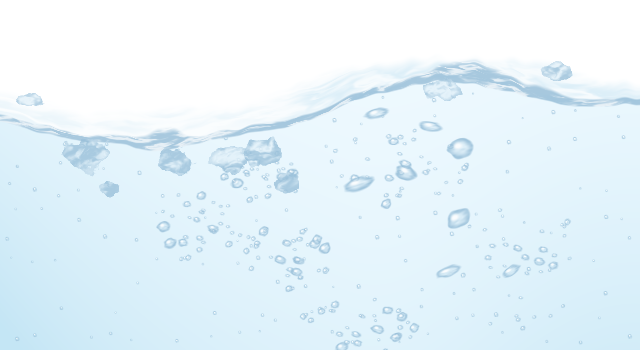
Give the GLSL for this texture, as a Shadertoy shader.

```glsl
// A pale cross-section of water: a glassy wave with rising air bubbles below it.
// Interpolated profiles shape the wave, warped noise gives refraction streaks,
// and loops scatter ellipses as large bubbles, swarms and tiny specks.

const float ASPECT = 512.0 / 280.0;
const vec3 WHITE = vec3(1.0);
const vec3 OPEN_WATER = vec3(0.94, 0.98, 1.0);
const vec3 BLUE_WATER = vec3(0.77, 0.90, 0.96);
const vec3 SHEET = vec3(0.84, 0.925, 0.968);
const vec3 DEEP = vec3(0.60, 0.75, 0.85);
const int SWARM_SIZE = 32;

// Evenly spaced heights of the waterline and of the rim behind it.
const float WATERLINE[17] = float[17](.65, .619, .6, .586, .571, .59, .614, .633,
  .667, .719, .748, .767, .757, .733, .707, .7, .705);
const float RIM[17] = float[17](.738, .71, .69, .681, .698, .7, .705, .743,
  .79, .817, .836, .838, .838, .84, .824, .786, .769);

// Centre and radii of splash lumps, large bubbles and swarms.
const vec4 LUMPS[9] = vec4[9](
  vec4(.25, .555, .062, .046), vec4(.5, .54, .05, .035), vec4(.655, .545, .065, .035),
  vec4(.76, .56, .06, .04), vec4(.82, .475, .035, .028), vec4(.083, .712, .04, .018),
  vec4(1.585, .795, .045, .026), vec4(1.26, .745, .05, .03), vec4(.314, .46, .03, .022));
const vec4 BUBBLES[8] = vec4[8](
  vec4(1.317, .576, .036, .028), vec4(1.16, .505, .03, .022), vec4(1.024, .474, .044, .02),
  vec4(1.31, .376, .036, .026), vec4(1.281, .224, .036, .014), vec4(1.46, .226, .028, .013),
  vec4(1.231, .638, .033, .014), vec4(1.076, .676, .033, .014));
const vec4 SWARMS[6] = vec4[6](
  vec4(.76, .5, .14, .08), vec4(.57, .36, .15, .11), vec4(.82, .26, .12, .1),
  vec4(1.03, .07, .17, .1), vec4(1.15, .53, .24, .12), vec4(1.48, .25, .17, .22));

float hash(vec2 p) {
  vec3 q = fract(p.xyx * 0.1031);
  q += dot(q, q.yzx + 33.33);
  return fract((q.x + q.y) * q.z);
}

float noise(vec2 p) {
  vec2 i = floor(p), f = fract(p);
  f = f * f * (3.0 - 2.0 * f);
  return mix(mix(hash(i), hash(i + vec2(1, 0)), f.x),
             mix(hash(i + vec2(0, 1)), hash(i + vec2(1, 1)), f.x), f.y);
}

float fbm(vec2 p) {
  float sum = 0.0, gain = 0.53;
  for (int i = 0; i < 4; i++) {
    sum += gain * noise(p);
    p = mat2(1.6, 1.2, -1.2, 1.6) * p + 7.3;
    gain *= 0.5;
  }
  return sum;
}

// Folded contours of warped noise, like light bent by moving water.
float refraction(vec2 p) {
  float warp = fbm(p + 19.0);
  return 0.5 + 0.5 * sin(15.0 * fbm(p + 1.5 * warp) + 4.0 * warp);
}

// Catmull-Rom interpolation across the width.
float profile(float k[17], float x) {
  float t = clamp(x / ASPECT, 0.0, 0.9999) * 16.0, f = fract(t);
  int i = int(t);
  float a = k[max(i - 1, 0)], b = k[i], c = k[i + 1], d = k[min(i + 2, 16)];
  return b + 0.5 * f * (c - a + f * (2.0 * a - 5.0 * b + 4.0 * c - d
    + f * (3.0 * (b - c) + d - a)));
}

float bump(float x, float centre, float width) {
  float d = (x - centre) / width;
  return exp(-d * d);
}

// Tilted ellipse with a dark rim, streaked interior and bright glint.
void drawBubble(inout vec3 col, vec2 p, vec2 centre, vec2 radius, float seed) {
  vec2 d = p - centre;
  if (dot(d, d) > 2.0 * dot(radius, radius)) return;
  float tilt = 1.1 * (seed - 0.35);
  vec2 e = mat2(cos(tilt), -sin(tilt), sin(tilt), cos(tilt)) * d / radius;
  float r = length(e) + 0.3 * (noise(e * 1.7 + seed * 37.0) - 0.5);
  float soft = 1.0 / (iResolution.y * min(radius.x, radius.y));
  float body = 1.0 - smoothstep(1.0 - soft, 1.0 + soft, r);
  float streak = noise(e * vec2(2.2, 4.5) + seed * 91.0);
  float dark = 0.22 + 0.55 * smoothstep(0.4, 0.9, r) + 0.35 * (streak - 0.4);
  float glint = 1.0 - smoothstep(0.1, 0.5, length(e - vec2(-0.2, 0.3)));
  col = mix(col, DEEP, body * clamp(dark, 0.0, 0.9));
  col = mix(col, WHITE, body * glint * 0.85);
}

// Water body, bluer toward the lower corners, with all its bubbles.
vec3 waterColour(vec2 p) {
  float depth = 1.0 - p.y;
  float blue = 0.85 * exp(-1.9 * p.x) * (0.1 + 0.9 * depth)
    + 0.4 * smoothstep(1.0, ASPECT, p.x) * depth + 0.25 * depth * depth;
  vec3 col = mix(OPEN_WATER, BLUE_WATER, clamp(blue, 0.0, 1.0));
  vec2 cell = floor(p / 0.07);
  vec2 offset = 0.2 + 0.6 * vec2(hash(cell + 5.0), hash(cell + 3.0));
  float speck = mix(0.002, 0.006, hash(cell + 8.0));
  if (hash(cell + 13.0) < 0.5) drawBubble(col, p, (cell + offset) * 0.07, vec2(speck), 0.4);
  for (int s = 0; s < 6; s++) {
    vec4 swarm = SWARMS[s];
    if (any(greaterThan(abs(p - swarm.xy), swarm.zw + 0.03))) continue;
    for (int i = 0; i < SWARM_SIZE; i++) {
      vec2 id = vec2(float(i) + 3.0, float(s) * 7.0 + 11.0);
      float h = hash(id), angle = 6.2832 * hash(id + 31.0);
      vec2 centre = swarm.xy + swarm.zw * pow(h, 0.6) * vec2(cos(angle), sin(angle));
      float size = mix(0.0045, 0.017, pow(hash(id + 57.0), 3.0));
      drawBubble(col, p, centre, size * vec2(1.1, mix(0.7, 1.0, h)), h);
    }
  }
  for (int i = 0; i < 8; i++)
    drawBubble(col, p, BUBBLES[i].xy, BUBBLES[i].zw, hash(vec2(float(i), 4.0)));
  return col;
}

void mainImage(out vec4 fragColor, in vec2 fragCoord) {
  vec2 p = fragCoord / iResolution.xy * vec2(ASPECT, 1.0);
  float pixel = 1.0 / iResolution.y;
  float ripple = 0.01 * (noise(vec2(p.x * 28.0, 2.0)) - 0.5);
  float above = p.y - profile(WATERLINE, p.x) - ripple;
  float rim = profile(RIM, p.x) + 2.0 * ripple;
  // Translucent sheet fading into white air.
  float sheet = (1.0 - smoothstep(rim - 0.045, rim + 0.004, p.y))
    * mix(0.45, 0.85, smoothstep(0.7, 0.95, p.x))
    * (0.25 + 0.75 * refraction(vec2(p.x * 5.0, above * 22.0)));
  vec3 col = mix(WHITE, SHEET, sheet);
  if (above < pixel) col = mix(waterColour(p), col, smoothstep(-pixel, pixel, above));
  // Dark refracting band on the waterline.
  float thick = 0.021 + 0.04 * bump(p.x, 0.457, 0.08) + 0.042 * bump(p.x, 1.4, 0.16);
  thick *= 0.8 + 0.5 * noise(vec2(p.x * 22.0, 9.0));
  float band = smoothstep(-0.004, 0.002, above) * (1.0 - smoothstep(thick * 0.65, thick, above));
  float glass = refraction(vec2(p.x * 9.0, above * 45.0 + 3.0));
  col = mix(col, mix(DEEP, WHITE, 0.75 * glass * glass), band * 0.85);
  // Irregular splash lumps.
  for (int i = 0; i < 9; i++) {
    vec2 e = (p - LUMPS[i].xy) / LUMPS[i].zw;
    if (dot(e, e) > 2.6) continue;
    float r = length(e) + 1.1 * (fbm(p * 32.0 + float(i)) - 0.5);
    float shine = refraction(p * vec2(16.0, 24.0) + float(i));
    vec3 tone = mix(DEEP, OPEN_WATER, shine * (0.85 - 0.4 * smoothstep(0.6, 0.95, r)));
    col = mix(col, tone, 0.8 - 0.8 * smoothstep(0.92, 1.0, r));
  }
  fragColor = vec4(col, 1.0);
}
```
